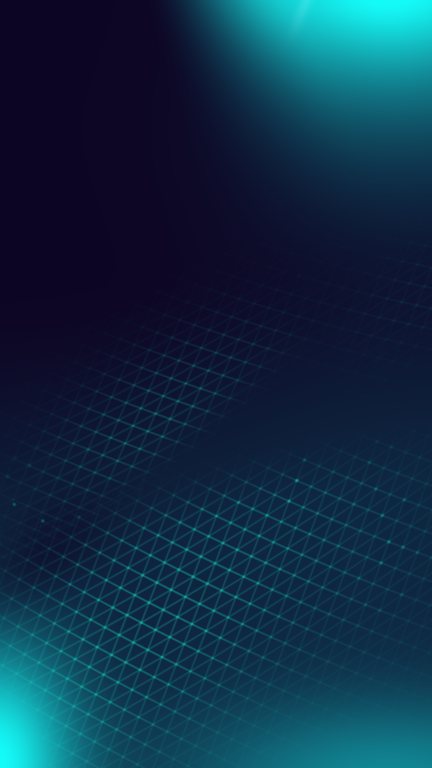
Reproduce this background procedurally as a WebGL 1 fragment shader.

```glsl
precision highp float;
// Dark navy backdrop with cyan corner glows and two fading triangular wire meshes.
uniform vec2 u_resolution;

#define DARK vec3(0.05, 0.02, 0.14)
#define CYAN vec3(0.08, 0.98, 0.97)
#define MESH_COLOR vec3(0.08, 0.76, 0.70)
#define LOWER_U vec2(0.0510, 0.0300)
#define LOWER_V vec2(0.0330, -0.0165)
#define UPPER_U vec2(0.0520, 0.0290)
#define UPPER_V vec2(0.0340, -0.0120)
#define LINE_WIDTH 0.0020
#define LINE_GAIN 0.44
#define DOT_RADIUS 0.0045
#define BEND 0.12

float hash(vec2 p) {
  return fract(sin(dot(p, vec2(127.1, 311.7))) * 43758.5453);
}

// Gaussian ellipse, turned by an angle
float blob(vec2 p, vec2 center, float angle, vec2 radii) {
  vec2 d = p - center;
  float c = cos(angle), s = sin(angle);
  vec2 e = vec2(c * d.x + s * d.y, c * d.y - s * d.x) / radii;
  return exp(-dot(e, e));
}

float stroke(float dist, float px) {
  return 1.0 - smoothstep(0.0, LINE_WIDTH + px, dist);
}

// Overall light level, from dark (0) to cyan (1)
float lightLevel(vec2 p, float top) {
  float navy = 0.03 * smoothstep(0.2, 0.9, p.x)
             + 0.105 * (1.0 - smoothstep(0.5, 1.12, p.y - 0.1 * p.x));
  navy -= 0.075 * blob(p, vec2(0.08, 0.47), 0.75, vec2(0.2, 0.09));

  // Upper right glow with a slanted left edge
  float depth = max(top - p.y, 0.0);
  float upper = exp(-pow(depth / 0.24, 1.4));
  upper *= smoothstep(0.33 + 0.25 * depth, 0.68 + 0.5 * depth, p.x);
  upper *= 0.77 + 0.2 * blob(p, vec2(0.9, top), 0.0, vec2(0.18, 0.3));
  upper += 0.06 * blob(p, vec2(0.95, top - 0.3), 0.0, vec2(0.4, 0.25));

  // Lower corner glows
  float left = 0.9 * blob(p, vec2(-0.02, 0.01), 0.0, vec2(0.19, 0.27));
  float right = 0.4 * blob(p, vec2(0.9, -0.03), 0.0, vec2(0.5, 0.19));
  return clamp(navy + upper + left + right, 0.0, 1.0);
}

// Triangular lattice spanned by u and v:
// lines in x, all nodes in y, a random few of the nodes in z
vec3 lattice(vec2 p, vec2 u, vec2 v, float px) {
  float det = u.x * v.y - u.y * v.x;
  vec2 cell = vec2(p.x * v.y - p.y * v.x, u.x * p.y - u.y * p.x) / det;
  vec2 id = floor(cell + 0.5);
  vec2 f = cell - id;
  float diagonal = abs(fract(cell.x + cell.y + 0.5) - 0.5);
  float area = abs(det);
  float lines = stroke(abs(f.x) * area / length(v), px)
              + 0.6 * stroke(abs(f.y) * area / length(u), px)
              + 0.6 * stroke(diagonal * area / length(u - v), px);
  float node = 1.0 - smoothstep(0.0, DOT_RADIUS + px, length(f.x * u + f.y * v));
  return vec3(lines, node, node * step(0.72, hash(id)));
}

void main() {
  vec2 p = gl_FragCoord.xy / u_resolution.x;
  float top = u_resolution.y / u_resolution.x;
  float px = 1.0 / u_resolution.x;

  // Lower sheet, with faint reach to the right
  float lower = blob(p, vec2(0.36, 0.36), 0.7, vec2(0.46, 0.24));
  lower += 0.2 * blob(p, vec2(0.85, 0.48), 0.5, vec2(0.28, 0.25));
  lower *= 1.0 - smoothstep(-0.08, 0.08, p.y - 0.54 - 0.23 * p.x);

  // Upper sheet, cut by a dark diagonal fold, and a faint patch at the right
  float upper = 0.55 * blob(p, vec2(0.36, 0.80), 0.65, vec2(0.3, 0.14));
  upper *= smoothstep(-0.10, 0.04, p.y - 0.45 - 0.8 * p.x);
  upper += 0.14 * blob(p, vec2(0.97, 1.09), 0.6, vec2(0.2, 0.1));

  // Sparse bright nodes near the sheet borders
  float sparks = blob(p, vec2(0.08, 0.61), 0.5, vec2(0.13, 0.08))
               + blob(p, vec2(0.69, 0.66), 0.4, vec2(0.13, 0.05))
               + 0.7 * blob(p, vec2(0.9, 0.53), 0.0, vec2(0.08, 0.15));

  vec3 color = mix(DARK, CYAN, lightLevel(p, top));
  color += 0.02 * (lower + upper) * MESH_COLOR;

  // Wires and nodes
  vec2 bent = p - vec2(0.0, BEND * (p.x - 0.4) * (p.x - 0.4));
  vec3 lowerMesh = lattice(bent, LOWER_U, LOWER_V, px);
  vec3 upperMesh = lattice(bent, UPPER_U, UPPER_V, px);
  float glow = LINE_GAIN * (lower * lowerMesh.x + upper * upperMesh.x)
             + 0.12 * (lower * lowerMesh.y + upper * upperMesh.y)
             + 0.45 * sparks * lowerMesh.z;
  color = mix(color, max(color, MESH_COLOR), clamp(glow, 0.0, 0.75));

  // Pale slanted ray in the upper glow
  float depth = top - p.y;
  float ray = exp(-pow((p.x - 0.71 + 0.4 * depth) / 0.015, 2.0));
  color += vec3(0.10, 0.03, 0.03) * ray * (1.0 - smoothstep(0.0, 0.12, depth));

  gl_FragColor = vec4(color, 1.0);
}
```
